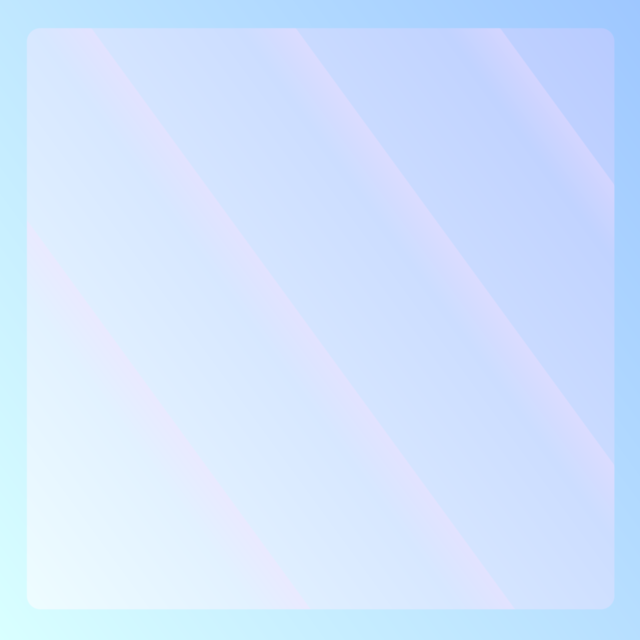
A Shadertoy shader for this background:

```glsl
const vec3 BACK_LOW = vec3(0.850, 1.000, 1.000);
const vec3 BACK_HIGH = vec3(0.620, 0.780, 1.000);
const vec3 PANEL_LOW = vec3(0.944, 1.000, 1.000);
const vec3 PANEL_HIGH = vec3(0.712, 0.786, 1.000);
const vec3 SHEEN = vec3(1.000, 0.875, 1.000);

const vec2 AXIS = vec2(0.808, 0.589);      // shared direction of gradients and bands
const vec2 PANEL_CENTER = vec2(0.501, 0.502);
const vec2 PANEL_HALF = vec2(0.459, 0.454);
const float PANEL_RADIUS = 0.021;
const float FIRST_BAND = 0.4205;           // position of the first crisp edge
const float BAND_SPACING = 0.258;
const float BAND_FADE = 0.070;
const float BAND_STRENGTH = 0.33;

float roundedBox(vec2 p, vec2 halfSize, float radius) {
    vec2 q = abs(p) - halfSize + radius;
    return length(max(q, 0.0)) + min(max(q.x, q.y), 0.0) - radius;
}

// Soft ramp that ends in a crisp edge, repeated along the axis
float sheenBands(float along, float pixel) {
    float index = (along - FIRST_BAND) / BAND_SPACING;
    float d = (fract(index + 0.5) - 0.5) * BAND_SPACING;
    float ramp = clamp(1.0 + d / BAND_FADE, 0.0, 1.0);
    float edge = 1.0 - smoothstep(-pixel, pixel, d);
    return ramp * edge * step(-0.5, index);
}

void mainImage(out vec4 fragColor, in vec2 fragCoord) {
    vec2 uv = fragCoord / iResolution.xy;
    float pixel = 1.0 / min(iResolution.x, iResolution.y);
    float along = dot(uv, AXIS);
    float blend = along / (AXIS.x + AXIS.y);

    // Backdrop
    vec3 color = mix(BACK_LOW, BACK_HIGH, blend);

    // Panel with diagonal sheen
    vec3 panel = mix(PANEL_LOW, PANEL_HIGH, blend);
    panel = mix(panel, SHEEN, BAND_STRENGTH * sheenBands(along, pixel));

    float d = roundedBox(uv - PANEL_CENTER, PANEL_HALF, PANEL_RADIUS);
    color = mix(color, panel, 1.0 - smoothstep(-pixel, pixel, d));
    fragColor = vec4(color, 1.0);
}
```
